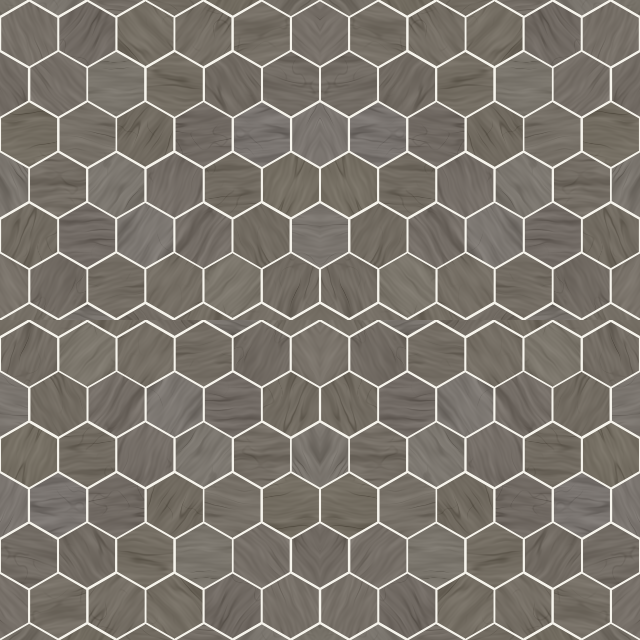
Reproduce this pattern procedurally as a Shadertoy shader.

```glsl
// Hexagonal wood-grain stone tiles with pale grout, eleven across and twelve rows down.
// The upper half is mirrored left to right; the lower half is its flip, shifted by half
// the width. Each tile gets its own grain direction, tint and slight misplacement.

vec2 hash2(vec2 p) {
    vec3 h = fract(p.xyx * vec3(0.1031, 0.1030, 0.0973));
    h += dot(h, h.yzx + 33.33);
    return fract((h.xx + h.yz) * h.zy);
}

float gradientNoise(vec2 p) {
    vec2 i = floor(p), f = fract(p);
    vec2 u = f * f * f * (f * (f * 6.0 - 15.0) + 10.0);
    vec2 e = vec2(0.0, 1.0);
    float a = dot(hash2(i) * 2.0 - 1.0, f);
    float b = dot(hash2(i + e.yx) * 2.0 - 1.0, f - e.yx);
    float c = dot(hash2(i + e.xy) * 2.0 - 1.0, f - e.xy);
    float d = dot(hash2(i + e.yy) * 2.0 - 1.0, f - e.yy);
    return mix(mix(a, b, u.x), mix(c, d, u.x), u.y);
}

// Centre of the nearest pointy-topped hexagon of unit width
vec2 hexCenter(vec2 p) {
    vec2 s = vec2(1.0, sqrt(3.0));
    vec2 a = s * floor(p / s + 0.5);
    vec2 b = s * (floor(p / s) + 0.5);
    return dot(p - a, p - a) < dot(p - b, p - b) ? a : b;
}

float hexDistance(vec2 p) {
    p = abs(p);
    return max(p.x, dot(p, vec2(0.5, 0.866)));
}

// Brightness offset of the grain; x runs along the fibres
float grain(vec2 p, vec2 seed) {
    p.y += 0.09 * gradientNoise(p * vec2(1.8, 2.5) + seed);
    p.y += 0.018 * gradientNoise(p * vec2(6.0, 5.0) + seed.yx);
    float bands = gradientNoise(p * vec2(0.9, 8.0) + seed + 7.0);
    float fibres = gradientNoise(p * vec2(2.5, 20.0) + seed + 19.0);
    float streak = smoothstep(0.12, 0.5, gradientNoise(p * vec2(0.7, 5.0) + seed + 31.0));
    float vein = 1.0 - smoothstep(0.0, 0.09, abs(gradientNoise(p * vec2(0.8, 6.0) + seed + 43.0)));
    vein *= smoothstep(-0.1, 0.35, gradientNoise(p * vec2(1.5, 2.5) + seed + 57.0));
    float crack = 1.0 - smoothstep(0.0, 0.05, abs(gradientNoise(p * 3.2 + seed + 71.0)));
    crack *= smoothstep(0.1, 0.4, gradientNoise(p * 1.7 + seed + 83.0));
    return 0.065 * bands + 0.05 * fibres - 0.065 * streak - 0.075 * vein - 0.04 * crack;
}

void mainImage(out vec4 fragColor, in vec2 fragCoord) {
    vec2 uv = fragCoord / iResolution.xy;
    float pixel = 11.0 / min(iResolution.x, iResolution.y);

    // Fold the canvas onto one quarter, measured in tile widths from the top centre
    float lower = step(uv.y, 0.5);
    float x = abs(fract(uv.x + 0.5 * lower) - 0.5);
    float y = mix(1.0 - uv.y, uv.y, lower);
    vec2 p = 11.0 * vec2(x, y) - vec2(0.0, 0.583);

    // Tile identity and random traits
    vec2 center = hexCenter(p);
    vec2 id = floor(center * vec2(2.0, 1.1547) + 0.5) + 20.0;
    vec2 seed = hash2(id) * 60.0 + 5.0;
    vec2 turn = hash2(id + 37.0);
    vec2 tint = hash2(id + 71.0);
    vec2 local = p - center + 0.011 * (hash2(id + 113.0) - 0.5);

    // Grain turned in steps of about a sixth of a circle
    float angle = (floor(turn.x * 3.0) - 1.0) * 1.0 + 0.4 * (turn.y - 0.5);
    float c = cos(angle), s = sin(angle);
    vec2 along = mat2(c, -s, s, c) * local;

    // Olive to warm grey stone, with some paler tiles, mostly near the top centre
    vec3 color = mix(vec3(0.453, 0.428, 0.382), vec3(0.458, 0.431, 0.408), tint.x);
    float pale = tint.y + 0.4 * exp(-length(center - vec2(0.5, 0.4)));
    color += vec3(0.036, 0.042, 0.05) * smoothstep(0.72, 1.0, pale);
    color += 0.03 * (hash2(id + 151.0).x - 0.5) + grain(along, seed);

    // Grout
    float edge = hexDistance(local) - 0.4815;
    float grout = smoothstep(-0.6 * pixel, 0.6 * pixel, edge);
    fragColor = vec4(mix(color, vec3(0.965, 0.955, 0.925), grout), 1.0);
}
```
